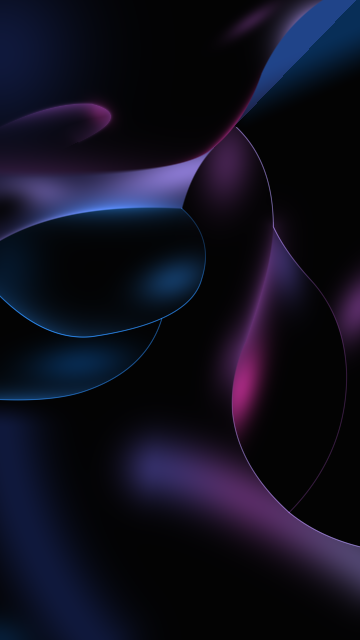
Write a WebGL 2 fragment shader that draws this background.

```glsl
#version 300 es
precision highp float;

uniform vec2 u_resolution;
out vec4 fragColor;

const float HEIGHT = 7.68; // canvas height in design units
const float LINE = 0.006;
const vec3 INK = vec3(.01, .01, .012);
const vec3 NAVY = vec3(.05, .085, .22);
const vec3 OCEAN = vec3(.02, .17, .33);
const vec3 AZURE = vec3(.1, .33, .58);
const vec3 LAVENDER = vec3(.43, .37, .6);
const vec3 VIOLET = vec3(.19, .17, .39);
const vec3 PLUM = vec3(.33, .16, .38);
const vec3 MAGENTA = vec3(.56, .12, .41);

vec2 p;   // current point, y down from the top
float px; // size of a pixel

// Signed distance to a quadratic curve, positive right of its travel
float arc(float ax, float ay, float bx, float by, float cx, float cy) {
  vec2 a = vec2(ax, ay), b = vec2(bx, by), u = b - a;
  vec2 v = vec2(cx, cy) - b - u, d = a - p, q, g;
  float t = 0.0, best = 1e9;
  for (int i = 0; i <= 8; i++) {
    float s = float(i) / 8.0;
    q = d + s * (2.0 * u + s * v);
    if (dot(q, q) < best) { best = dot(q, q); t = s; }
  }
  for (int i = 0; i < 4; i++) {
    q = d + t * (2.0 * u + t * v);
    g = 2.0 * (u + t * v);
    float gg = dot(g, g);
    t = clamp(t - dot(q, g) / max(gg + 2.0 * dot(q, v), .5 * gg), 0.0, 1.0);
  }
  q = d + t * (2.0 * u + t * v);
  g = u + t * v;
  return length(q) * (g.y * q.x > g.x * q.y ? 1.0 : -1.0);
}

float nearer(float a, float b) { return abs(a) < abs(b) ? a : b; }
float inside(float d, float blur) { return smoothstep(-blur, blur, d); }
float fade(float d, float width) { return exp(-max(d, 0.0) / width); }
float stroke(float d) { return 1.0 - smoothstep(0.0, LINE + .6 * px, abs(d)); }

// Elliptical gaussian; positive tilt turns it clockwise
float glow(float x, float y, float rx, float ry, float tilt) {
  float c = cos(tilt), s = sin(tilt);
  vec2 q = mat2(c, -s, s, c) * (p - vec2(x, y)) / vec2(rx, ry);
  return exp(-dot(q, q));
}

void main() {
  px = HEIGHT / u_resolution.y;
  p = vec2(gl_FragCoord.x, u_resolution.y - gl_FragCoord.y) * px;

  // Contours
  float sail = nearer(arc(4., -.08, 3.42, .26, 3.14, .88),
    nearer(arc(3.14, .88, 2.93, 1.5, 2.5, 1.82), arc(2.5, 1.82, 2.05, 2.14, -.1, 2.08)));
  float spout = arc(2.56, 1.78, 2.3, 2.05, 2.18, 2.52);
  float lid = arc(2.3, 2.51, .75, 2.4, -.1, 2.95);
  float bowl = nearer(arc(2.18, 2.5, 2.58, 2.85, 2.42, 3.35),
    nearer(arc(2.42, 3.35, 2.28, 3.87, 1.1, 4.04), arc(1.1, 4.04, .5, 4.1, -.1, 3.45)));
  float dish = nearer(arc(1.94, 3.83, 1.75, 4.45, 1., 4.7), arc(1., 4.7, .6, 4.83, -.1, 4.79));
  float leaf = nearer(
    nearer(arc(2.84, 1.53, 3.28, 1.95, 3.28, 2.72), arc(3.28, 2.72, 3.42, 3.02, 3.72, 3.35)),
    nearer(arc(3.72, 3.35, 4.14, 3.8, 4.16, 4.5), arc(4.16, 4.5, 4.16, 5.45, 3.47, 6.15)));
  float fold = nearer(
    nearer(arc(3.28, 2.72, 3.26, 3.25, 2.95, 4.1), arc(2.95, 4.1, 2.76, 4.5, 2.79, 4.95)),
    nearer(arc(2.79, 4.95, 2.86, 5.6, 3.47, 6.15), arc(3.47, 6.15, 3.85, 6.46, 4.4, 6.58)));
  float curl = nearer(arc(-.1, 1.58, .6, 1.22, 1.1, 1.25), arc(1.1, 1.25, 1.62, 1.38, .95, 1.7));
  float wave = arc(1.88, 5.62, 2.75, 5.75, 4.45, 6.8);
  float drape = arc(0., 4.95, .15, 6.5, 1.15, 7.75);

  // Upper mass: blue haze, edge light and curl
  float soft = px + .06 * inside(1.2 - p.x, 1.);
  float upper = inside(sail, soft);
  vec3 light = NAVY * glow(0., .65, .95, 1., .3);
  light += LAVENDER * fade(sail, .13) * glow(3.5, .15, .5, .45, 0.);
  light += PLUM * .6 * glow(3.02, .25, .32, .09, -.6);
  light += MAGENTA * fade(sail, .035) * glow(2.75, 1.55, .65, .55, 0.);
  light += PLUM * .55 * fade(sail, .25) * glow(.3, 2., 1.5, .5, 0.);
  light += PLUM * fade(abs(curl), curl > 0.0 ? .09 : .015) * glow(.95, 1.36, .75, .28, 0.);
  light += MAGENTA * .4 * glow(1.2, 1.36, .17, .13, .6);
  vec3 col = INK + light * upper;

  // Blue wing
  float wing = 1.22 - p.y - .45 * (p.x - 3.0);
  col += OCEAN * (1.0 - upper) * inside(wing, .35) * inside(p.x - 2.9, .1);

  // Funnel pouring into the bowl
  light = LAVENDER * glow(2.25, 2.05, 1., .27, -.25);
  light += LAVENDER * .65 * glow(.4, 2.3, .42, .2, 0.);
  light += AZURE * fade(lid, .15) * glow(1.35, 2.5, .95, .35, 0.);
  light += VIOLET * .5 + LAVENDER * .6 * fade(lid, .03) * inside(1.2 - p.x, .8);
  light *= 1.0 - .85 * glow(0., 2.52, .42, .23, -.4);
  col += light * (1.0 - upper) * inside(min(spout, lid), px);

  // Bowl and dish
  light = AZURE * .8 * fade(-lid, .13) * glow(1.5, 2.5, .8, .6, 0.);
  light += AZURE * .62 * glow(2.08, 3.36, .42, .24, -.35);
  light += AZURE * .55 * fade(bowl, .16) * glow(.6, 3.8, .9, .6, .3);
  light += OCEAN * .4 * glow(.1, 3.2, .4, .5, 0.);
  col += light * inside(min(bowl, -lid), px);
  col += AZURE * stroke(bowl) * (.45 + .7 * inside(p.y - 3.4, .5));
  light = OCEAN * .85 * glow(.95, 4.36, .6, .24, -.1);
  light += AZURE * .7 * fade(dish, .12) * glow(.3, 4.75, .85, .4, 0.);
  col += light * inside(min(dish, -bowl), px) * inside(p.y - 3.5, .1);
  col += AZURE * .8 * stroke(dish);

  // Leaf: neck, outline and glowing fold
  float neck = inside(min(-sail, min(-spout, leaf)), px);
  float blade = inside(min(-fold, leaf), px);
  col += PLUM * .75 * neck * glow(2.72, 1.95, .3, .5, .15);
  col += mix(LAVENDER, PLUM * .65, inside(p.y - 3.1, .5)) * stroke(leaf) * .85;
  col += PLUM * 1.1 * fade(abs(fold), fold < 0.0 ? .17 : .1) * glow(3.08, 3.65, .38, .95, .25);
  col += MAGENTA * blade * glow(2.9, 4.68, .2, .52, .3);
  col += VIOLET * .7 * blade * glow(3.42, 3.15, .22, .45, -.2);
  col += PLUM * .4 * (1.0 - blade) * glow(2.78, 4.3, .2, .42, .3);
  col += LAVENDER * .8 * stroke(fold) * inside(p.y - 4.9, .5);
  col += PLUM * glow(4.32, 3.68, .24, .45, .5) * inside(-leaf, px);

  // Lower wave and blue drapery
  vec3 tint = mix(VIOLET, PLUM, inside(p.x - 2.4, .6));
  tint = mix(tint, LAVENDER * .7, inside(p.x - 3.7, .7));
  col += tint * exp(-wave * wave / .15) * inside(fold, px);
  col += NAVY * exp(-drape * drape / .22) * inside(p.y - 4.95, .2);
  col += OCEAN * .6 * glow(0., 7.7, .4, .28, .3);

  fragColor = vec4(min(col, 1.0), 1.0);
}
```
